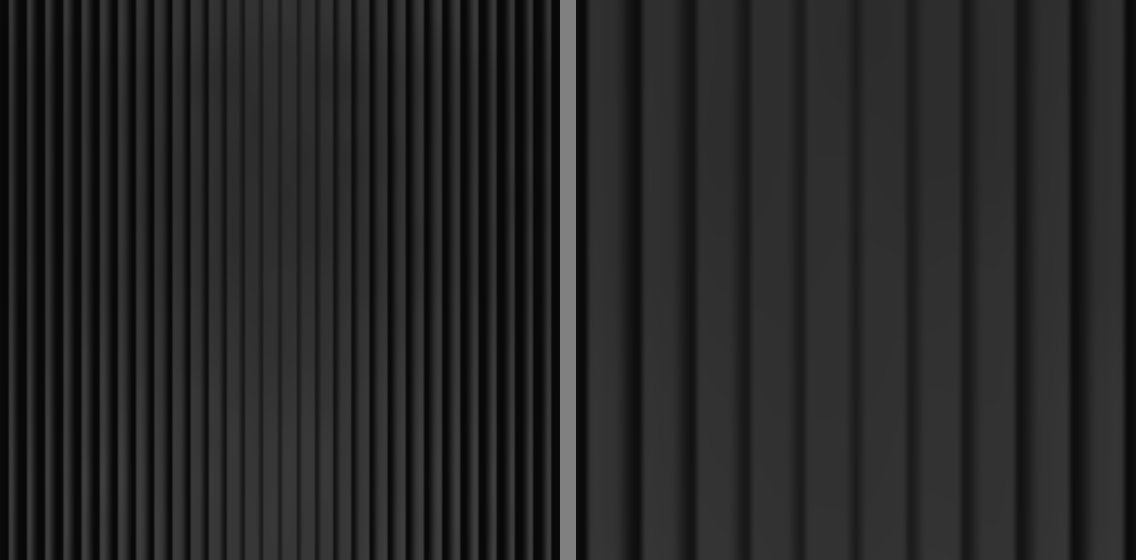
Left, the full canvas; right, a detail of the centre.
Reproduce this pattern procedurally as a WebGL 2 fragment shader.

```glsl
#version 300 es
precision highp float;

uniform vec2 u_resolution;
out vec4 fragColor;

const float PITCH = 0.03247;        // slat width, a seam lies on the centre line
const float EDGE_SOFTNESS = 0.16;   // lit edge, in slats
const float RIDGE_POSITION = 0.25;  // highlight, in slats from the lit edge
const float RIDGE_WIDTH = 0.13;
const float RIDGE_GAIN = 0.025;
const float BLOTCH_GAIN = 0.012;
const vec3 SHADOW = vec3(0.030);
const vec3 SEAM = vec3(0.115);
const vec3 FACE_TOP = vec3(0.178);
const vec3 FACE_BOTTOM = vec3(0.218);

float hash(vec2 p) {
    p = fract(p * vec2(0.1031, 0.1137));
    p += dot(p, p.yx + 33.33);
    return fract((p.x + p.y) * p.x * 7.31);
}

float valueNoise(vec2 p) {
    vec2 cell = floor(p);
    vec2 f = fract(p);
    f = f * f * (3.0 - 2.0 * f);
    float low = mix(hash(cell), hash(cell + vec2(1.0, 0.0)), f.x);
    float high = mix(hash(cell + vec2(0.0, 1.0)), hash(cell + vec2(1.0)), f.x);
    return mix(low, high, f.y);
}

void main() {
    vec2 uv = gl_FragCoord.xy / u_resolution;
    float pixel = 1.0 / (u_resolution.x * PITCH);

    // Slats mirror about the centre, each lit on its outer edge
    float offset = uv.x - 0.5;
    float side = min(abs(offset) * 2.0, 1.0);
    float along = fract(offset / PITCH);
    float fromLit = offset < 0.0 ? along : 1.0 - along;

    // Shadow spreads over the face toward the canvas sides
    float spread = pow(side, 0.75);
    float shadeStart = mix(0.80, 0.12, spread);
    float shadeEnd = mix(1.0, 0.72, smoothstep(0.3, 1.0, side));
    float edge = max(EDGE_SOFTNESS, 1.5 * pixel);
    float lit = smoothstep(0.0, edge, fromLit)
              * (1.0 - smoothstep(shadeStart, shadeEnd, fromLit));

    // Face tone with a soft ridge beside the lit edge
    vec3 face = mix(FACE_BOTTOM, FACE_TOP, smoothstep(0.1, 0.65, uv.y));
    face += 0.02 * smoothstep(0.85, 1.0, uv.y);
    float ridge = exp(-pow((fromLit - RIDGE_POSITION) / RIDGE_WIDTH, 2.0));
    face += RIDGE_GAIN * ridge * smoothstep(0.1, 0.6, side);

    // Faint uneven wear
    face += BLOTCH_GAIN * (valueNoise(uv * vec2(24.0, 14.0)) - 0.5);

    vec3 groove = mix(SEAM, SHADOW, smoothstep(0.0, 0.4, side));
    fragColor = vec4(mix(groove, face, lit), 1.0);
}
```
